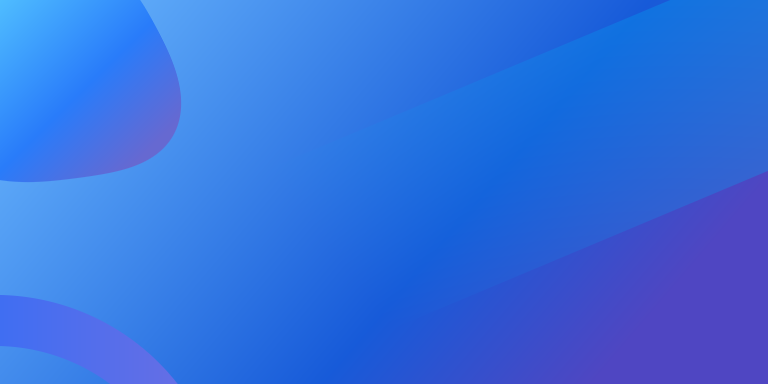
Give the GLSL for this background, as a WebGL 2 fragment shader.

```glsl
#version 300 es
precision highp float;
// Calm blue to violet backdrop: a diagonal three-colour gradient crossed by a
// translucent slanted band, with a rounded blob and a ring in the left corners.
// Shapes are signed distances, measured in canvas heights from the upper left.

uniform vec2 u_resolution;
out vec4 fragColor;

// Backdrop gradient
const vec3 SKY = vec3(0.38, 0.68, 0.98);
const vec3 COBALT = vec3(0.09, 0.355, 0.85);
const vec3 VIOLET = vec3(0.31, 0.275, 0.76);
const vec2 BACK_AXIS = vec2(0.76, 0.65);
const vec3 BACK_STOPS = vec3(0.208, 1.286, 1.823);

// Slanted band
const vec3 BAND_COLOR = vec3(0.0, 0.65, 0.95);
const float BAND_SLOPE = 0.42;
const vec2 BAND_EDGES = vec2(0.733, 1.285);
const vec2 BAND_FADE = vec2(0.242, -0.192);
const float BAND_BIAS = -0.084;

// Blob: corner radii plus harmonics of its bulge
const vec3 BLOB_CYAN = vec3(0.31, 0.74, 1.0);
const vec3 BLOB_BLUE = vec3(0.16, 0.485, 0.98);
const vec3 BLOB_MAUVE = vec3(0.40, 0.41, 0.82);
const vec2 BLOB_AXIS = vec2(0.70, 0.714);
const vec3 BLOB_STOPS = vec3(0.0, 0.318, 0.55);
const vec2 BLOB_RADII = vec2(0.365, 0.469);
const vec4 BLOB_BULGE = vec4(0.136, 0.023, -0.0186, -0.0085);

// Ring between two offset circles (centre, radius)
const vec3 RING_LEFT = vec3(0.25, 0.43, 0.95);
const vec3 RING_RIGHT = vec3(0.39, 0.43, 0.90);
const vec3 RING_OUTER = vec3(-0.013, 1.372, 0.604);
const vec3 RING_INNER = vec3(-0.013, 1.404, 0.503);
const float RING_SPAN = 0.45;

const float HALF_PI = 1.5707963;

vec3 gradient(float t, vec3 stops, vec3 a, vec3 b, vec3 c) {
    vec2 k = clamp((t - stops.xy) / (stops.yz - stops.xy), 0.0, 1.0);
    return mix(mix(a, b, k.x), c, k.y);
}

// Coverage of a distance field that is negative inside
float cover(float d) {
    return clamp(0.5 - d * u_resolution.y, 0.0, 1.0);
}

float circle(vec2 p, vec3 c) {
    return length(p - c.xy) - c.z;
}

float blob(vec2 p) {
    float turn = atan(p.y, p.x) / HALF_PI;
    vec4 waves = sin(2.0 * HALF_PI * turn * vec4(1.0, 2.0, 3.0, 4.0));
    float radius = mix(BLOB_RADII.x, BLOB_RADII.y, turn) + dot(BLOB_BULGE, waves);
    return (length(p) - radius) * 0.9;
}

float band(vec2 p) {
    float s = p.y + BAND_SLOPE * p.x;
    float d = max(BAND_EDGES.x - s, s - BAND_EDGES.y);
    return d / length(vec2(1.0, BAND_SLOPE));
}

void main() {
    vec2 p = gl_FragCoord.xy / u_resolution.y;
    p.y = 1.0 - p.y;

    vec3 color = gradient(dot(p, BACK_AXIS), BACK_STOPS, SKY, COBALT, VIOLET);

    // Band, fading out towards the lower left
    float glow = clamp(dot(p, BAND_FADE) + BAND_BIAS, 0.0, 1.0);
    color = mix(color, BAND_COLOR, glow * cover(band(p)));

    // Upper blob
    vec3 blobColor = gradient(dot(p, BLOB_AXIS), BLOB_STOPS, BLOB_CYAN, BLOB_BLUE, BLOB_MAUVE);
    color = mix(color, blobColor, cover(blob(p)));

    // Lower ring
    float ring = max(circle(p, RING_OUTER), -circle(p, RING_INNER));
    vec3 ringColor = mix(RING_LEFT, RING_RIGHT, clamp(p.x / RING_SPAN, 0.0, 1.0));
    color = mix(color, ringColor, cover(ring));

    fragColor = vec4(color, 1.0);
}
```
